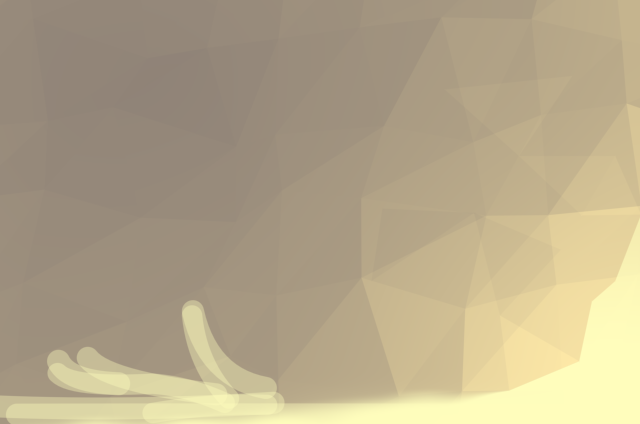
Write a Shadertoy shader that draws this background.

```glsl
// Low-poly dusk backdrop: a taupe-to-gold gradient broken into jittered triangles,
// a pale yellow bank rising at the lower right, and translucent rounded brush
// strokes along the bottom left. Lengths are in units of the canvas height.
#define CELL 0.2
#define JITTER 0.62
#define FACET_MIX 0.65
#define FACET_VARIATION 0.07
#define STROKE_ALPHA 0.38
#define GLOW vec3(1.0, 0.995, 0.74)

float hash(vec2 p) {
    return fract(sin(dot(p, vec2(41.3, 289.1))) * 4375.85);
}

float noise(vec2 p) {
    vec2 i = floor(p), f = fract(p);
    f = f * f * (3.0 - 2.0 * f);
    return mix(mix(hash(i), hash(i + vec2(1, 0)), f.x),
               mix(hash(i + vec2(0, 1)), hash(i + vec2(1, 1)), f.x), f.y);
}

// Smooth brightness: dark upper left, warm lower right
float tone(vec2 p) {
    vec2 q = p - vec2(1.35, 0.15);
    return 0.562 + 0.13 * length(p - vec2(0.4, 0.8))
         + 0.235 * exp(-5.0 * dot(q, q))
         + 0.045 * smoothstep(1.2, 1.5, p.x)
         - 0.025 * (1.0 - smoothstep(0.0, 0.5, p.x));
}

vec3 toneColor(float t) {
    return vec3(t, 0.92 * t - 0.004, 0.48 + 0.43 * (t - 0.59));
}

float cross2(vec2 a, vec2 b) { return a.x * b.y - a.y * b.x; }

// Signed distance to one side, positive on the left
float side(vec2 p, vec2 a, vec2 b) {
    return cross2(normalize(b - a), p - a);
}

// Soft coverage of a triangle of either winding
float triangle(vec2 p, vec2 a, vec2 b, vec2 c, float aa) {
    float w = sign(cross2(b - a, c - a));
    float d = min(w * side(p, a, b), min(w * side(p, b, c), w * side(p, c, a)));
    return smoothstep(-aa, aa, d);
}

vec2 meshPoint(vec2 id) {
    vec2 offset = vec2(hash(id), hash(id + 17.3)) - 0.5;
    return (id + 0.5 + JITTER * offset) * CELL;
}

// Adds one facet's tone and its coverage
void addFacet(inout vec2 sum, vec2 p, vec2 a, vec2 b, vec2 c, float aa) {
    vec2 center = (a + b + c) / 3.0;
    float t = tone(mix(p, center, FACET_MIX));
    t += FACET_VARIATION * (hash(center * 7.0) - 0.5) * smoothstep(0.54, 0.8, t);
    sum += vec2(t, 1.0) * triangle(p, a, b, c, aa);
}

float facetedTone(vec2 p, float aa) {
    vec2 sum = vec2(tone(p), 1.0) * 0.001;
    vec2 cell = floor(p / CELL - 0.5);
    for (int j = -1; j <= 1; j++)
    for (int i = -1; i <= 1; i++) {
        vec2 id = cell + vec2(i, j);
        vec2 a = meshPoint(id), b = meshPoint(id + vec2(1, 0));
        vec2 c = meshPoint(id + vec2(1, 1)), d = meshPoint(id + vec2(0, 1));
        addFacet(sum, p, a, b, c, aa);
        addFacet(sum, p, a, c, d, aa);
    }
    float t = sum.x / sum.y;
    // Larger facets that catch or lose the light
    t += 0.025 * triangle(p, vec2(1.451, 0.632), vec2(1.512, 0.494), vec2(1.372, 0.492), aa);
    t += 0.018 * triangle(p, vec2(1.224, 0.632), vec2(1.451, 0.632), vec2(1.372, 0.492), aa);
    t += 0.018 * triangle(p, vec2(1.049, 0.789), vec2(1.35, 0.821), vec2(1.224, 0.632), aa);
    t -= 0.018 * triangle(p, vec2(0.902, 0.508), vec2(1.118, 0.498), vec2(0.876, 0.337), aa);
    t -= 0.02 * triangle(p, vec2(1.118, 0.498), vec2(1.323, 0.411), vec2(1.179, 0.256), aa);
    t += 0.03 * triangle(p, vec2(1.179, 0.256), vec2(1.366, 0.148), vec2(1.201, 0.079), aa);
    return t;
}

// Pale bank: area below a rising broken line, soft toward the left
float bank(vec2 p, float aa) {
    const vec2 ridge[8] = vec2[8](vec2(-0.1, -0.02), vec2(0.7, 0.025), vec2(1.0, 0.055),
        vec2(1.201, 0.079), vec2(1.366, 0.148), vec2(1.396, 0.289),
        vec2(1.451, 0.337), vec2(1.53, 0.54));
    float d = -1.0;
    for (int i = 0; i < 7; i++)
        if (p.x >= ridge[i].x && p.x < ridge[i + 1].x) d = -side(p, ridge[i], ridge[i + 1]);
    float soft = mix(0.03, aa, smoothstep(1.0, 1.21, p.x));
    d += 0.025 * (noise(p * vec2(9, 30)) - 0.5) * (1.0 - smoothstep(0.9, 1.2, p.x));
    return smoothstep(-soft, soft, d) * mix(0.97, 0.6, smoothstep(0.15, 0.5, p.y));
}

// Distance to a quadratic curve drawn as short segments
float curve(vec2 p, vec2 a, vec2 b, vec2 c) {
    float d = 9.0;
    vec2 from = a;
    for (int i = 1; i <= 14; i++) {
        float s = float(i) / 14.0;
        vec2 to = mix(mix(a, b, s), mix(b, c, s), s), v = to - from;
        d = min(d, length(p - from - v * clamp(dot(p - from, v) / dot(v, v), 0.0, 1.0)));
        from = to;
    }
    return d;
}

void paint(inout vec3 color, float d, float radius, float aa) {
    color = mix(color, GLOW, STROKE_ALPHA * smoothstep(aa, -aa, d - radius));
}

void mainImage(out vec4 fragColor, in vec2 fragCoord) {
    vec2 p = fragCoord / iResolution.y;
    float aa = 0.8 / iResolution.y;
    vec3 color = toneColor(facetedTone(p, aa));

    // Bank and low wash
    color = mix(color, GLOW, bank(p, aa));
    float wash = exp(-p.y * p.y / 0.003) * smoothstep(0.5, 1.0, p.x);
    color = mix(color, GLOW, 0.5 * wash);

    // Upright stroke, then the low left branches
    paint(color, curve(p, vec2(0.455, 0.266), vec2(0.49, 0.11), vec2(0.627, 0.085)), 0.026, aa);
    paint(color, curve(p, vec2(0.453, 0.256), vec2(0.465, 0.14), vec2(0.54, 0.06)), 0.024, aa);
    paint(color, curve(p, vec2(0.207, 0.156), vec2(0.25, 0.10), vec2(0.51, 0.07)), 0.026, aa);
    float branch = min(curve(p, vec2(0.136, 0.12), vec2(0.17, 0.085), vec2(0.36, 0.095)),
                       curve(p, vec2(0.36, 0.095), vec2(0.44, 0.09), vec2(0.53, 0.05)));
    paint(color, curve(p, vec2(0.138, 0.148), vec2(0.16, 0.10), vec2(0.28, 0.095)), 0.027, aa);
    paint(color, branch, 0.024, aa);

    // Ground strokes
    paint(color, curve(p, vec2(-0.02, 0.042), vec2(0.3, 0.028), vec2(0.645, 0.05)), 0.026, aa);
    paint(color, curve(p, vec2(0.04, 0.022), vec2(0.8, 0.024), vec2(1.6, 0.02)), 0.026, aa);
    paint(color, curve(p, vec2(0.36, 0.026), vec2(0.5, 0.05), vec2(0.63, 0.045)), 0.024, aa);
    fragColor = vec4(color, 1.0);
}
```
